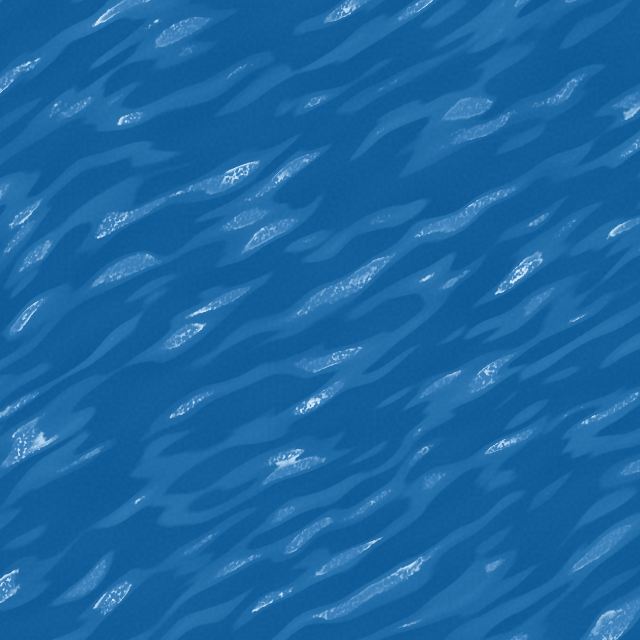
Reproduce this texture procedurally as a WebGL 1 fragment shader.

```glsl
precision highp float;
// Rippled blue water with slanted light bands and small glinting flecks of foam.
// Stretched gradient noise forms the swell; its highest crests carry foam
// with bright broken rims and a fine speckle.
uniform vec2 u_resolution;

float hash(vec2 p) {
  return fract(sin(dot(p, vec2(127.1, 311.7))) * 43758.5453);
}

float cornerSlope(vec2 cell, vec2 offset) {
  float angle = 6.2832 * hash(cell);
  return dot(vec2(cos(angle), sin(angle)), offset);
}

// Gradient noise, roughly -0.7 to 0.7
float noise(vec2 p) {
  vec2 i = floor(p), f = fract(p);
  vec2 w = f * f * f * (f * (f * 6.0 - 15.0) + 10.0);
  vec2 e = vec2(1.0, 0.0);
  return mix(mix(cornerSlope(i, f), cornerSlope(i + e, f - e), w.x),
             mix(cornerSlope(i + e.yx, f - e.yx), cornerSlope(i + 1.0, f - 1.0), w.x), w.y);
}

vec2 rotate(vec2 p, float angle) {
  float c = cos(angle), s = sin(angle);
  return vec2(c * p.x + s * p.y, c * p.y - s * p.x);
}

// Height of the elongated waves, x running along the crests
float swell(vec2 p) {
  float broad = noise(p * vec2(6.2, 31.0) + 7.3);
  float narrow = noise(rotate(p, 0.08) * vec2(10.0, 52.0) + 31.7);
  return broad + 0.5 * narrow;
}

void main() {
  vec2 uv = gl_FragCoord.xy / min(u_resolution.x, u_resolution.y);

  // Slant the waves and let them bend
  vec2 p = rotate(uv, 0.51);
  p.y += 0.05 * noise(uv * 2.7 + 3.1) + 0.012 * noise(uv * 11.0 + 17.0);
  p.x += 0.03 * noise(uv * 6.0 + 41.0);

  float height = swell(p) + 0.04 * noise(uv * 3.0 + 53.0);

  // Water body: deep troughs, paler bands of varied strength
  vec3 color = vec3(0.067, 0.367, 0.607);
  color += 0.02 * noise(p * vec2(6.0, 24.0) + 83.0);
  float strength = clamp(0.9 + 0.8 * noise(p * vec2(6.0, 14.0) + 5.0), 0.5, 1.2);
  float band = smoothstep(-0.01, 0.13, height);
  color = mix(color, vec3(0.135, 0.435, 0.668), band * strength);
  color = mix(color, vec3(0.19, 0.475, 0.705), 0.65 * strength * smoothstep(0.18, 0.5, height));

  // Foam flecks on selected crests
  float crest = height + 0.45 * noise(p * vec2(9.0, 18.0) + 61.0);
  float grain = noise(rotate(uv, 1.0) * vec2(120.0, 210.0))
              + 0.8 * noise(uv * vec2(260.0, 230.0) + 13.0);
  float ragged = crest + 0.06 * noise(p * vec2(60.0, 120.0) + 29.0) + 0.03 * grain;
  float fleck = smoothstep(0.35, 0.46, ragged);
  float speckle = smoothstep(-0.1, 0.65, grain);
  float glint = smoothstep(-0.2, 0.35, noise(p * vec2(14.0, 28.0) + 97.0));
  color = mix(color, vec3(0.25, 0.52, 0.75), 0.7 * fleck);
  color = mix(color, vec3(0.58, 0.76, 0.90), fleck * speckle * (0.25 + 0.6 * glint));

  // Broken white rims and solid highlights
  float rim = smoothstep(0.37, 0.43, ragged) * (1.0 - smoothstep(0.43, 0.53, ragged));
  float broken = smoothstep(0.0, 0.25, noise(p * vec2(16.0, 50.0) + 71.0) + 0.15 * grain);
  float highlight = smoothstep(0.58, 0.76, ragged + 0.25 * grain) * glint;
  float white = max(rim * broken * (0.2 + 0.8 * glint), highlight);
  color = mix(color, vec3(0.86, 0.94, 1.0), 0.85 * white);

  // Faint surface texture
  color += 0.018 * noise(uv * 170.0 + 19.0);
  gl_FragColor = vec4(color, 1.0);
}
```
